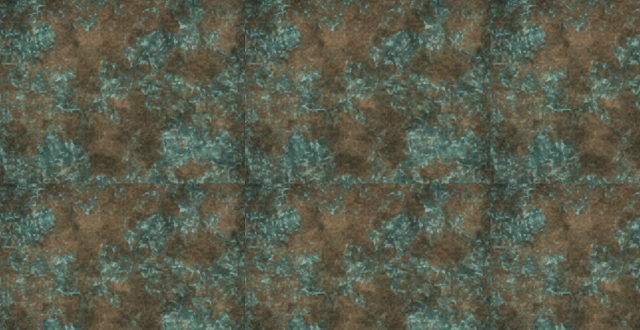
A Shadertoy shader for this texture:

```glsl
// Verdigris-patinated copper sheet, laid as identical panels with visible seams.

#define PANELS vec2(2.61, 1.80)         // repeats across and down
#define PANEL_ASPECT 1.34
#define UMBER vec3(0.285, 0.27, 0.205)
#define COPPER vec3(0.445, 0.375, 0.28)
#define DEEP_TEAL vec3(0.235, 0.35, 0.325)
#define VERDIGRIS vec3(0.355, 0.475, 0.43)
#define PALE_CRUST vec3(0.53, 0.61, 0.57)
#define RUST vec3(0.50, 0.35, 0.22)
#define GRAIN_SCALE 58.0
#define FINE_SCALE 92.0
#define EDGE_SHADE 0.27

// Broad stains: centre, radius, amount (positive is verdigris, negative bare metal)
const int STAIN_COUNT = 11;
const vec4 STAINS[STAIN_COUNT] = vec4[STAIN_COUNT](
    vec4(0.56, 0.63, 0.10, 0.34), vec4(0.82, 0.30, 0.12, 0.22),
    vec4(0.34, 0.86, 0.14, 0.22), vec4(0.09, 0.14, 0.22, 0.20),
    vec4(0.95, 0.80, 0.15, 0.24), vec4(1.20, 0.84, 0.15, 0.22),
    vec4(1.12, 0.57, 0.15, 0.18), vec4(0.70, 0.77, 0.25, -0.24),
    vec4(0.50, 0.17, 0.25, -0.18), vec4(0.16, 0.57, 0.13, -0.16),
    vec4(1.09, 0.17, 0.20, -0.16));

float hash(vec2 p) {
    vec3 h = fract(p.xyx * vec3(0.1031, 0.1030, 0.0973));
    h += dot(h, h.yzx + 33.33);
    return fract((h.x + h.y) * h.z);
}

float noise(vec2 p) {
    vec2 cell = floor(p), t = fract(p);
    t = t * t * (3.0 - 2.0 * t);
    return mix(mix(hash(cell), hash(cell + vec2(1, 0)), t.x),
               mix(hash(cell + vec2(0, 1)), hash(cell + 1.0), t.x), t.y);
}

float fbm(vec2 p) {
    float sum = 0.0, amplitude = 0.5;
    for (int i = 0; i < 5; i++) {
        sum += amplitude * noise(p);
        p = mat2(1.6, 1.2, -1.2, 1.6) * p + 7.3;
        amplitude *= 0.6;
    }
    return sum / 1.153;
}

// Small ragged rosettes scattered one per grid cell
float rosettes(vec2 p, float ragged) {
    vec2 cell = floor(p);
    float cover = 0.0;
    for (int y = -1; y <= 1; y++)
    for (int x = -1; x <= 1; x++) {
        vec2 id = cell + vec2(x, y) + 40.0;
        vec2 centre = id - 40.0 + vec2(hash(id), hash(id + 17.0));
        float radius = mix(0.25, 0.65, hash(id + 31.0));
        float d = length(p - centre) + ragged;
        cover = max(cover, hash(id + 53.0) * smoothstep(radius, radius * 0.45, d));
    }
    return cover;
}

vec3 patina(vec2 uv) {
    vec2 f = fract(vec2(uv.x, 1.0 - uv.y) * PANELS);    // f.y runs down the panel
    vec2 p = f * vec2(PANEL_ASPECT, 1.0);
    vec2 warp = vec2(fbm(p * 14.0 + 11.0), fbm(p * 14.0 + 47.0)) - 0.5;
    float ragged = fbm(p * 30.0 + 5.0) - 0.5;
    float grain = noise(p * GRAIN_SCALE + warp * 5.0);
    float fine = noise(p * FINE_SCALE + 90.0);

    // Verdigris coverage, broken up by grain
    float cover = 0.5 + 1.15 * (fbm(p * 8.5 + warp * 0.9 + 3.0) - 0.5);
    for (int i = 0; i < STAIN_COUNT; i++) {
        vec4 s = STAINS[i];
        float d = length(p + warp * 0.14 - s.xy) / s.z + ragged * 0.9;
        cover += s.w * smoothstep(1.25, 0.45, d);
    }
    float blooms = rosettes(p * 10.0 + warp * 1.3, ragged * 0.7);
    cover += 0.30 * blooms - 0.09 + 0.55 * ragged;
    cover += 0.28 * (grain - 0.5) + 0.16 * (fine - 0.5);
    cover += 0.18 * smoothstep(0.95, 1.0, f.y + 0.08 * warp.x);
    float green = smoothstep(0.16, 0.82, cover);

    // Bare metal, oxide and the crust on top
    float tone = smoothstep(0.25, 0.75, fbm(p * 9.0 + warp + 71.0) + 0.4 * ragged);
    tone += 0.28 * smoothstep(0.5, 0.0, length(p - vec2(0.55, 0.2)));
    vec3 metal = mix(UMBER, COPPER, min(tone, 1.0));
    float bloomTone = fbm(p * 17.0 + 23.0) + 0.25 * (grain - 0.5);
    vec3 oxide = mix(DEEP_TEAL, VERDIGRIS, smoothstep(0.28, 0.7, bloomTone));
    vec3 colour = mix(metal, oxide, green);
    float speckle = smoothstep(0.5, 0.85, 0.6 * grain + 0.4 * fine);
    float crust = speckle * smoothstep(0.4, 0.85, cover + 0.3 * (tone - 0.5));
    colour = mix(colour, PALE_CRUST, 0.6 * crust);
    float flecks = smoothstep(0.6, 0.9, noise(p * 66.0 + 19.0));
    colour = mix(colour, RUST, 0.38 * flecks * smoothstep(0.4, 0.62, fbm(p * 9.0 + 61.0)));

    // Mottled shadow, darker towards the panel sides and top
    float shade = 0.87 + 0.25 * smoothstep(0.25, 0.68, fbm(p * 10.0 + warp + 131.0));
    float sides = smoothstep(0.12, 0.0, f.x) * 0.6 + smoothstep(0.9, 1.0, f.x);
    float top = 0.45 * smoothstep(0.10, 0.0, f.y);
    shade *= 1.0 - EDGE_SHADE * min(sides + top, 1.0) * (0.85 + warp.y);
    return colour * (shade + 0.24 * (fine - 0.5) + 0.14 * (grain - 0.5));
}

void mainImage(out vec4 fragColor, in vec2 fragCoord) {
    // Four samples per pixel soften seams and grain
    vec3 sum = vec3(0.0);
    for (int i = 0; i < 4; i++) {
        vec2 offset = vec2(i & 1, i >> 1) * 0.5 - 0.25;
        sum += patina((fragCoord + offset) / iResolution.xy);
    }
    fragColor = vec4(sum * 0.25, 1.0);
}
```
